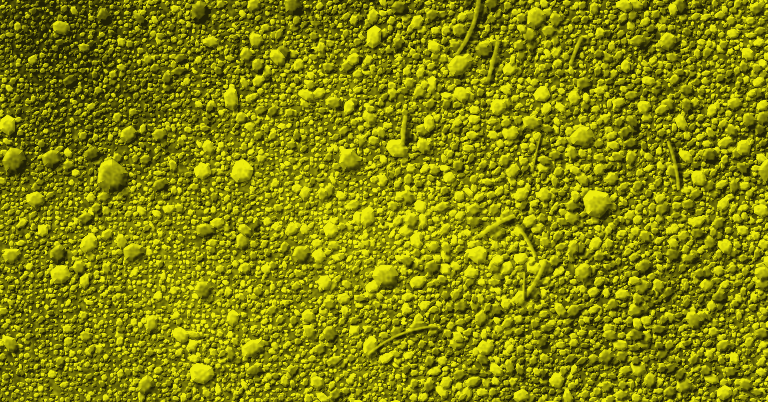
A WebGL 1 fragment shader for this texture:

```glsl
precision highp float;
// Sunlit yellow gravel: fine grit at the left, coarser pebbles at the right.
// Jittered grids of faceted stones are laid over one another from small to
// large, each with a soft shadow; a few dry twigs lie on top.

#define GRIT_CELLS 82.0
#define SMALL_CELLS 52.0
#define PEBBLE_CELLS 32.0
#define LARGE_CELLS 17.0
#define FACE_TONE 0.62
#define TINT_RANGE 0.46
#define BEVEL 0.36
#define SHADOW 0.62
#define GRAIN 0.20
#define TWIGS 11
#define LIGHT vec2(-0.6, 0.8)

uniform vec2 u_resolution;

vec4 hash4(vec2 p) {
  vec4 q = fract(p.xyxy * vec4(0.1031, 0.1030, 0.0973, 0.1099));
  q += dot(q, q.wzxy + 33.33);
  return fract((q.xxyz + q.yzzw) * q.zywx);
}

float corner(vec2 id, vec2 offset) {
  return dot(hash4(id).xy * 2.0 - 1.0, offset);
}

float gradientNoise(vec2 p) {
  vec2 i = floor(p), f = fract(p);
  vec2 u = f * f * f * (f * (f * 6.0 - 15.0) + 10.0);
  vec2 e = vec2(1.0, 0.0);
  return mix(mix(corner(i, f), corner(i + e, f - e), u.x),
             mix(corner(i + e.yx, f - e.yx), corner(i + 1.0, f - 1.0), u.x), u.y);
}

// Share of coarse stones, growing towards the right
float coarseness(vec2 p) {
  return smoothstep(0.35, 1.25, p.x + 0.45 * gradientNoise(p * 3.0 + 7.0));
}

// Irregular stone: x is 1 on the rim, yz is the direction of the nearest side
vec3 stone(vec2 d, float spin, float stretch) {
  vec2 axis = vec2(cos(spin * 9.0), sin(spin * 9.0));
  d += axis * dot(d, axis) * stretch;
  vec3 rim = vec3(0.0);
  for (int i = 0; i < 6; i++) {
    float k = float(i);
    float angle = 6.2832 * (spin + k / 6.0);
    vec2 side = vec2(cos(angle), sin(angle));
    float reach = mix(0.68, 1.0, fract(spin * 17.3 + k * 0.618));
    float m = dot(d, side) / reach;
    if (m > rim.x) rim = vec3(m, side);
  }
  rim.x = mix(rim.x, length(d), 0.3);
  return rim;
}

// Lays one grid of stones and their shadows over the tone below
float scatter(float tone, vec2 p, float cells, float cover, float seed) {
  vec2 g = p * cells, cell = floor(g);
  float blur = 0.8 * cells / u_resolution.y;
  for (int y = -1; y <= 1; y++) {
    for (int x = -1; x <= 1; x++) {
      vec2 id = cell + vec2(-float(x), float(y));
      vec4 place = hash4(id + seed);
      vec4 look = hash4(id + seed + 57.3);
      if (place.z > cover) continue;
      float radius = mix(0.40, 0.72, place.w * place.w);
      vec2 d = (g - id - 0.5 - 0.7 * (place.xy - 0.5)) / radius;
      float stretch = 0.7 * look.y;
      float shadowRim = stone(d + LIGHT * 0.28, look.x, stretch).x;
      tone *= 1.0 - SHADOW * (1.0 - smoothstep(0.75, 1.2, shadowRim));
      vec3 rim = stone(d, look.x, stretch);
      float slope = dot(rim.yz, LIGHT) * smoothstep(0.4, 0.85, rim.x);
      float face = FACE_TONE + TINT_RANGE * (look.z - 0.5)
                 + BEVEL * slope + 0.10 * dot(d, LIGHT);
      float edge = blur / radius;
      tone = mix(tone, face, 1.0 - smoothstep(1.0 - edge, 1.0 + edge, rim.x));
    }
  }
  return tone;
}

// Thin, slightly bent twigs with a shadow on the lower right
float layTwigs(float tone, vec2 p) {
  float px = 1.0 / u_resolution.y;
  for (int i = 0; i < TWIGS; i++) {
    vec4 place = hash4(vec2(float(i) * 3.7, 21.0));
    vec4 look = hash4(vec2(float(i) * 5.3, 64.0));
    float angle = mix(0.3, 2.1, look.x);
    vec2 along = vec2(cos(angle), sin(angle));
    vec2 d = p - vec2(mix(0.75, 1.85, place.x), place.y);
    float halfLength = mix(0.035, 0.12, look.y * look.y);
    float t = dot(d, along);
    float across = dot(d, vec2(along.y, -along.x)) + (look.z - 0.5) * 4.0 * t * t;
    float width = mix(0.002, 0.0055, look.w);
    float ends = 1.0 - smoothstep(halfLength - px, halfLength + px, abs(t));
    float shade = 1.0 - smoothstep(width, width * 2.0 + px, abs(across - width * 1.5));
    float body = 1.0 - smoothstep(width - px, width + px, abs(across));
    tone *= 1.0 - 0.6 * shade * ends;
    tone = mix(tone, 0.66 - 0.2 * across / width, body * ends);
  }
  return tone;
}

void main() {
  vec2 p = gl_FragCoord.xy / u_resolution.y;
  float coarse = coarseness(p);
  // Ground and stones, from small to large
  float tone = 0.38 + 0.3 * gradientNoise(p * 60.0);
  tone = scatter(tone, p, GRIT_CELLS, 0.92, 3.0);
  tone = scatter(tone, p, SMALL_CELLS, mix(0.35, 0.65, coarse), 131.0);
  tone = scatter(tone, p, PEBBLE_CELLS, mix(0.10, 0.68, coarse), 277.0);
  tone = scatter(tone, p, LARGE_CELLS, 0.09, 419.0);
  tone = layTwigs(tone, p);
  // Rough surface and broad patches of light
  tone += GRAIN * (gradientNoise(p * 115.0) + 0.6 * gradientNoise(p * 48.0));
  vec2 glow = (p - vec2(0.72, 0.38)) * vec2(1.0, 1.3);
  vec2 dim = p - vec2(0.2, 0.98);
  tone += 0.13 * exp(-3.0 * dot(glow, glow)) - 0.15 * exp(-6.0 * dot(dim, dim));
  tone += 0.14 * gradientNoise(p * 3.5 + 11.0);
  tone = clamp(tone, 0.13, 0.93);
  gl_FragColor = vec4(tone, tone, 0.012 + 0.05 * tone, 1.0);
}
```
